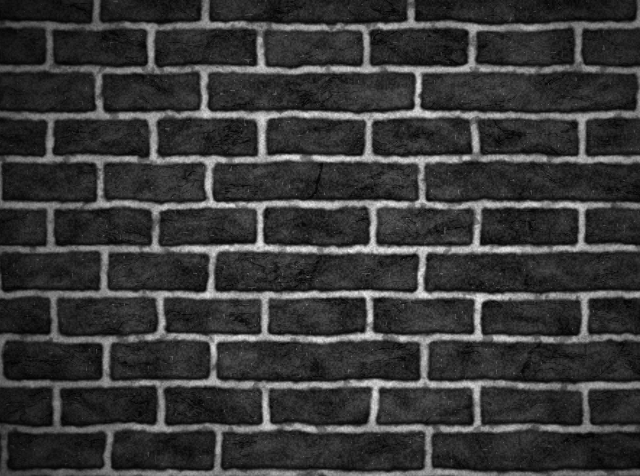
A WebGL 2 fragment shader for this texture:

```glsl
#version 300 es
precision highp float;
uniform vec2 u_resolution;
out vec4 outColor;

float hash(vec2 p) {
  vec3 q = fract(vec3(p.xyx) * 0.1031);
  q += dot(q, q.yzx + 33.33);
  return fract((q.x + q.y) * q.z);
}

float noise(vec2 p) {
  vec2 i = floor(p), f = fract(p);
  f = f * f * (3.0 - 2.0 * f);
  return mix(mix(hash(i), hash(i + vec2(1, 0)), f.x),
             mix(hash(i + vec2(0, 1)), hash(i + vec2(1, 1)), f.x), f.y);
}

float fbm(vec2 p) {
  float sum = 0.0, amp = 0.5;
  for (int i = 0; i < 4; i++) {
    sum += amp * noise(p);
    p = mat2(1.6, 1.2, -1.2, 1.6) * p + 7.3;
    amp *= 0.5;
  }
  return sum / 0.9375;
}

float roundedBox(vec2 p, vec2 halfSize, float radius) {
  vec2 e = abs(p) - halfSize + radius;
  return length(max(e, 0.0)) + min(max(e.x, e.y), 0.0) - radius;
}

void main() {
  // One unit is one course of bricks; y runs downward
  vec2 uv = gl_FragCoord.xy / u_resolution;
  vec2 p = vec2(gl_FragCoord.x, u_resolution.y - gl_FragCoord.y) / u_resolution.y * 10.615;
  p.y += 0.4385;

  // Uneven brick outlines
  vec2 w = p + 0.09 * (vec2(noise(p * 1.3 + 20.0), noise(p * 1.1 + 50.0)) - 0.5);
  w += 0.085 * (vec2(fbm(p * 5.0 + 80.0), fbm(p * 5.0 + 110.0)) - 0.5);
  float row = floor(w.y);
  float y = w.y - row - 0.5;
  bool header = mod(row, 2.0) > 0.5;

  // Find the joints on both sides; even courses merge some pairs into long bricks
  float left = -9.0, right = 99.0, id = 0.0, seam = 0.0;
  for (int k = -1; k < 8; k++) {
    float fk = float(k);
    float joint = fk * 2.365 + (header ? 1.04 + 0.02 * row : -0.22 + 0.033 * row);
    joint += 0.12 * (hash(vec2(fk + 5.0, row + 3.0)) - 0.5);
    if (!header && k > 5) joint += 0.3;
    if (!header && (k == 3 || k == 5)) {
      float line = abs(w.x - joint + 0.3 * y + 0.3 * (noise(p * 3.0) - 0.5));
      seam = max(seam, (1.0 - smoothstep(0.01, 0.06, line)) * hash(vec2(row, fk + 40.0)));
    } else if (joint < w.x) {
      left = joint;
      id = fk;
    } else {
      right = min(right, joint);
    }
  }
  float tint = hash(vec2(id + 17.0, row + 31.0));
  vec2 halfSize = vec2(0.5 * (right - left) - 0.09, header ? 0.4 : 0.425);
  float d = roundedBox(vec2(w.x - 0.5 * (left + right), y), halfSize, 0.09);

  // Brick face: mottling, grain and wavy creases
  float grain = noise(p * 31.0) * 0.6 + noise(p * 17.0 + 9.0) * 0.4;
  vec2 flow = p + tint * 30.0;
  flow.y += (tint - 0.5) * 0.5 * p.x + 0.5 * fbm(p * 1.6);
  float ridge = abs(fbm(flow * vec2(1.4, 5.0)) - 0.5);
  float crease = (1.0 - smoothstep(0.0, 0.05, ridge)) * smoothstep(0.35, 0.65, noise(p * 1.7 + 60.0));
  float brick = 0.178 + 0.05 * (tint - 0.5) + 0.26 * (fbm(flow * vec2(2.0, 4.0) + 40.0) - 0.5);
  brick += 0.17 * (grain - 0.5) - 0.075 * crease - 0.1 * seam;
  brick += 0.16 * smoothstep(0.9, 0.99, noise(p * 13.0 + 70.0));

  // Dark rims, strongest along the lower edge
  float rim = smoothstep(-0.13, 0.0, d);
  brick *= 1.0 - rim * mix(0.25, 0.75, smoothstep(-0.1, 0.4, y));
  brick = max(brick, 0.03);

  // Sandy mortar with stains and contact shadow
  float mortar = 0.7 + 0.26 * (grain - 0.5) + 0.4 * (fbm(p * 2.2 + 130.0) - 0.5);
  mortar *= mix(0.72, 1.0, smoothstep(0.0, 0.08, d));
  mortar *= 1.0 - 0.4 * smoothstep(0.6, 0.78, fbm(p * 3.5 + 160.0));

  // Soft light from the centre, darker at the corners
  vec2 c = (uv - vec2(0.56, 0.5)) * vec2(1.5, 1.2);
  float light = 1.12 - 0.75 * dot(c, c);
  float shade = mix(brick, mortar, smoothstep(-0.035, 0.045, d)) * max(light, 0.4);
  outColor = vec4(vec3(clamp(shade, 0.0, 1.0)), 1.0);
}
```
